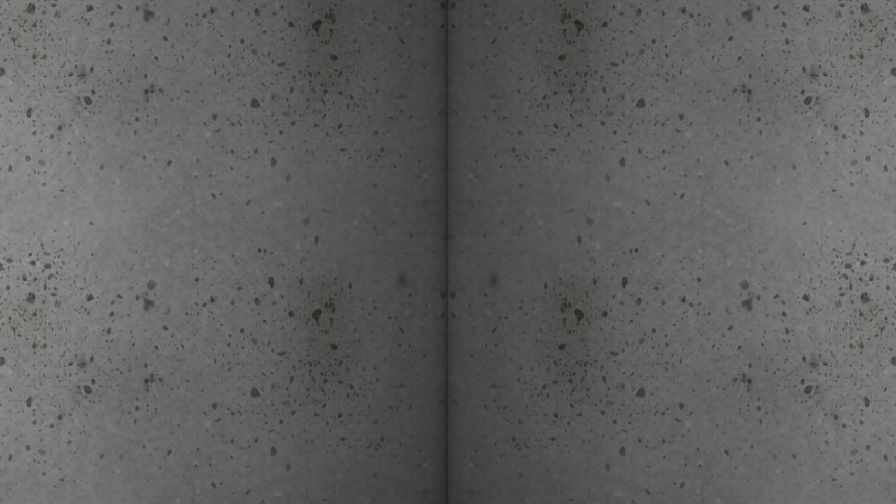
This texture is drawn by a Shadertoy shader. Its source:

```glsl
// Two mirrored walls of pitted grey concrete meeting in a dark vertical corner.

const float TILE = 0.574;          // height of one concrete panel, in canvas heights
const float CORNER_LIGHT = 0.262;  // brightness beside the corner
const float WALL_RISE = 0.225;     // brightness gained toward the outer edges
const float LEFT_CONTRAST = 0.035; // extra light range of the left wall
const float SEAM_DEPTH = 0.12;
const float SEAM_WIDTH = 0.012;
const float MOTTLE = 0.15;
const float GRAIN = 0.16;
const float PORE_DEPTH = 0.48;
const vec3 WARM_DUST = vec3(1.012, 1.0, 0.965);
const vec3 COOL_STONE = vec3(0.995, 1.002, 1.005);

float hash(vec2 p) {
    return fract(sin(dot(p, vec2(127.1, 311.7))) * 43758.5453);
}

// Value noise that repeats vertically after n cells
float noise(vec2 u, float n) {
    vec2 p = u * n;
    vec2 i = floor(p);
    vec2 f = fract(p);
    f = f * f * (3.0 - 2.0 * f);
    float y0 = mod(i.y, n);
    float y1 = mod(i.y + 1.0, n);
    float low = mix(hash(vec2(i.x, y0)), hash(vec2(i.x + 1.0, y0)), f.x);
    float high = mix(hash(vec2(i.x, y1)), hash(vec2(i.x + 1.0, y1)), f.x);
    return mix(low, high, f.y);
}

float fbm(vec2 u, float n) {
    float sum = 0.0;
    float weight = 0.5;
    for (int i = 0; i < 5; i++) {
        sum += weight * noise(u, n);
        n *= 2.0;
        weight *= 0.5;
    }
    return sum;
}

// Scattered round holes, at most one in each cell
float pores(vec2 u, float n, float density, float pixel) {
    vec2 cell = floor(u * n);
    vec2 id = vec2(cell.x, mod(cell.y, n)) + n;
    vec2 centre = 0.3 + 0.4 * vec2(hash(id + 3.1), hash(id + 7.7));
    float size = hash(id + 11.3);
    float radius = mix(0.08, 0.3, size * size);
    float soft = min(n * pixel, 0.3);
    float present = smoothstep(-0.04, 0.04, density - hash(id + 17.9));
    float dist = length((fract(u * n) - centre) * vec2(1.0, 0.85));
    return present * (1.0 - smoothstep(radius - soft, radius + soft, dist));
}

// Soft oval that wraps with the panel
float blot(vec2 wall, vec2 centre, vec2 size) {
    vec2 d = wall - centre;
    d.y = mod(d.y + 0.5 * TILE, TILE) - 0.5 * TILE;
    d /= size;
    return exp(-dot(d, d));
}

void mainImage(out vec4 fragColor, in vec2 fragCoord) {
    vec2 uv = fragCoord / iResolution.xy;
    float aspect = iResolution.x / iResolution.y;
    float side = uv.x - 0.5;
    vec2 wall = vec2(abs(side) * aspect, uv.y);
    vec2 u = wall / TILE;
    float pixel = 1.0 / (iResolution.y * TILE);

    // Light falling off toward the corner and the floor
    float outward = abs(side) * 2.0;
    float light = CORNER_LIGHT + WALL_RISE * pow(outward, 0.85);
    light += (side < 0.0 ? LEFT_CONTRAST : -0.3 * LEFT_CONTRAST) * (outward - 0.35);
    light *= 1.03 - 0.28 * pow(abs(uv.y - 0.57), 1.6);
    light -= SEAM_DEPTH * exp(-wall.x / SEAM_WIDTH) * (side < 0.0 ? 0.75 : 0.4);

    // Stained and pale regions
    float cloud = fbm(u, 3.0);
    float stain = 0.9 * blot(wall, vec2(0.245, 0.385), vec2(0.06, 0.075));
    stain += 0.65 * blot(wall, vec2(0.25, 0.265), vec2(0.055, 0.06));
    stain += 0.4 * blot(wall, vec2(0.65, 0.24), vec2(0.13, 0.07));
    stain += 0.4 * blot(wall, vec2(0.84, 0.36), vec2(0.07, 0.09));
    stain += 0.25 * blot(wall, vec2(0.09, 0.33), vec2(0.025, 0.14));
    float pale = blot(wall, vec2(0.68, 0.0), vec2(0.12, 0.05));
    pale += blot(wall, vec2(0.36, 0.075), vec2(0.08, 0.06));

    // Aggregate pores, denser in the stains
    vec2 warped = u + 0.016 * (vec2(noise(u, 37.0), noise(u + 5.0, 41.0)) - 0.5);
    float density = clamp(0.12 + 0.5 * stain + 0.9 * (cloud - 0.48) - 0.1 * pale, 0.03, 0.8);
    float holes = 0.75 * pores(warped, 19.0, density * 0.45, pixel);
    holes += 0.7 * pores(warped, 34.0, density * 0.75, pixel);
    holes += 0.6 * pores(warped + 0.37, 57.0, density, pixel);
    holes += 0.4 * pores(warped + 0.71, 83.0, density, pixel);

    // Larger broken pits
    float pits = blot(wall, vec2(0.593, 0.403), vec2(0.018, 0.015));
    pits += 0.6 * blot(wall, vec2(0.588, 0.235), vec2(0.014, 0.018));
    pits += 0.6 * blot(wall, vec2(0.727, 0.213), vec2(0.013, 0.016));
    pits += 0.5 * blot(wall, vec2(0.725, 0.276), vec2(0.012, 0.014));
    pits += 0.6 * blot(wall, vec2(0.09, 0.444), vec2(0.01, 0.015));
    pits += 0.5 * blot(wall, vec2(0.09, 0.225), vec2(0.009, 0.013));
    pits += 0.8 * blot(wall, vec2(0.885, 0.04), vec2(0.012, 0.02));
    holes += pits * smoothstep(0.25, 0.65, noise(u, 46.0));
    float flecks = pores(warped + 0.53, 29.0, 0.07, pixel);

    // Combine surface and light
    float grain = 0.6 * noise(u, 89.0) + 0.4 * noise(u + 2.0, 51.0) - 0.5;
    float tone = 1.02 + MOTTLE * (cloud - 0.48) + GRAIN * grain;
    tone += 0.035 * pale - 0.13 * stain + 0.12 * flecks;
    tone *= 1.0 - PORE_DEPTH * min(holes, 1.0);
    float dust = clamp(stain + holes + 0.3 * cloud, 0.0, 1.0);
    fragColor = vec4(light * tone * mix(COOL_STONE, WARM_DUST, dust), 1.0);
}
```
